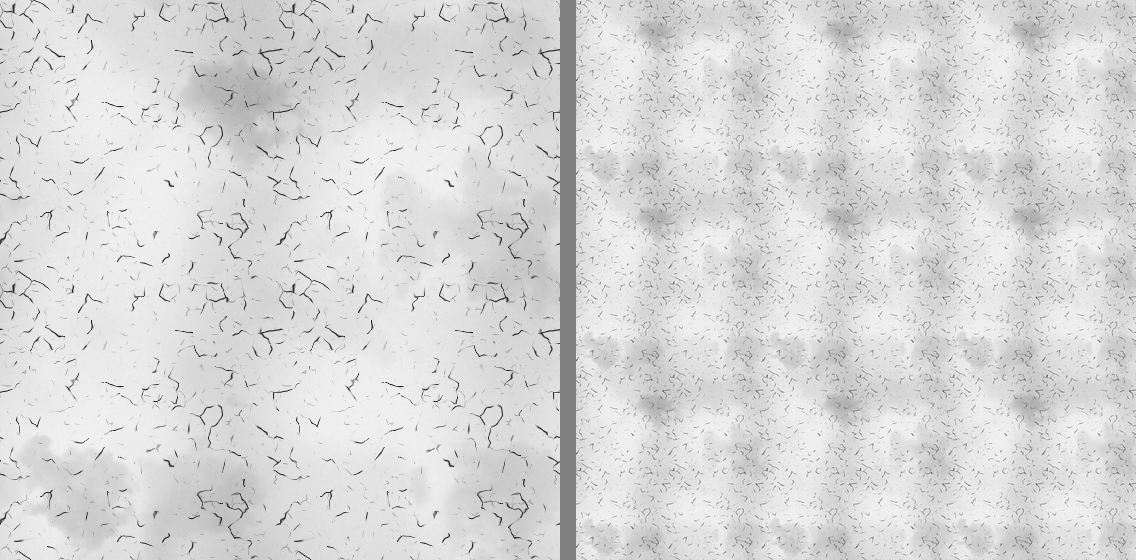
Left: one tile. Right: repeated 3 by 3.
This texture is drawn by a WebGL 2 fragment shader. Its source:

```glsl
#version 300 es
precision highp float;
// Weathered pale plaster: broken hairline cracks over soft bands and ragged grey stains.

uniform vec2 u_resolution;
out vec4 fragColor;

const float TAU = 6.283185;

vec2 hash2(vec2 cell, float seed) {
    vec3 p = fract((cell.xyx + seed * 17.31) * vec3(0.1031, 0.1030, 0.0973));
    p += dot(p, p.yzx + 33.33);
    return fract((p.xx + p.yz) * p.zy);
}

// Two channels of value noise that wrap after a whole number of cells.
vec2 noise2(vec2 p, float period, float seed) {
    vec2 cell = floor(p);
    vec2 f = fract(p);
    f = f * f * (3.0 - 2.0 * f);
    vec2 lo = mod(cell, period);
    vec2 hi = mod(cell + 1.0, period);
    vec2 bottom = mix(hash2(lo, seed), hash2(vec2(hi.x, lo.y), seed), f.x);
    vec2 top = mix(hash2(vec2(lo.x, hi.y), seed), hash2(hi, seed), f.x);
    return mix(bottom, top, f.y);
}

vec2 fbm2(vec2 uv, float period, float seed) {
    vec2 sum = vec2(0.0);
    float weight = 0.53;
    for (int i = 0; i < 4; i++) {
        sum += weight * noise2(uv * period, period, seed + float(i));
        weight *= 0.5;
        period *= 2.0;
    }
    return sum;
}

// Cellular borders: x is the distance to the nearest one, y a random value for it.
vec2 cellBorder(vec2 p, float period, float seed) {
    vec2 home = floor(p);
    vec2 nearest = vec2(0.0);
    vec2 nearestId = vec2(0.0);
    float best = 8.0;
    for (int y = -1; y <= 1; y++)
    for (int x = -1; x <= 1; x++) {
        vec2 cell = home + vec2(x, y);
        vec2 id = mod(cell, period);
        vec2 offset = cell + hash2(id, seed) - p;
        float d = dot(offset, offset);
        if (d < best) { best = d; nearest = offset; nearestId = id; }
    }
    vec2 border = vec2(8.0, 0.0);
    for (int y = -2; y <= 2; y++)
    for (int x = -2; x <= 2; x++) {
        vec2 cell = home + vec2(x, y);
        vec2 id = mod(cell, period);
        vec2 offset = cell + hash2(id, seed) - p;
        vec2 gap = offset - nearest;
        if (dot(gap, gap) < 0.0001) continue;
        float d = dot(0.5 * (offset + nearest), normalize(gap));
        if (d < border.x) border = vec2(d, hash2(id + nearestId, seed + 5.0).x);
    }
    return border;
}

// Coverage of a broken crack network repeated twice across the canvas.
float cracks(vec2 uv, float cells, float density, float halfWidth, float pixel, float seed) {
    vec2 p = uv * 2.0 * cells;
    vec2 bend = noise2(p * 3.0, cells * 3.0, seed + 1.0) - 0.5;
    vec2 border = cellBorder(p + 0.24 * bend, cells, seed);
    float breaks = noise2(p * 2.0, cells * 2.0, seed + 2.0).x - 0.5;
    float strength = smoothstep(0.0, 0.45, density + 0.9 * breaks - border.y);
    float width = halfWidth * (0.45 + 0.55 * strength);
    float edge = clamp((width - border.x / (2.0 * cells)) / pixel + 0.5, 0.0, 1.0);
    return strength * edge * min(1.0, 2.0 * width / pixel);
}

// Scattered stains with feathered, ragged outlines.
float stains(vec2 uv, float cells, float seed) {
    vec2 p = uv * cells + 0.9 * (fbm2(uv, 14.0, seed + 1.0) - 0.5);
    vec2 home = floor(p);
    float amount = 0.0;
    for (int y = -1; y <= 1; y++)
    for (int x = -1; x <= 1; x++) {
        vec2 cell = home + vec2(x, y);
        vec2 id = mod(cell, cells);
        vec2 center = cell + 0.2 + 0.6 * hash2(id, seed);
        vec2 traits = hash2(id, seed + 7.0);
        float radius = mix(0.35, 0.62, traits.x);
        float d = length((p - center) * vec2(0.85, 1.1)) / radius;
        float depth = smoothstep(0.3, 1.0, traits.y);
        amount += depth * (0.5 * smoothstep(1.0, 0.7, d) + 0.5 * smoothstep(0.9, 0.1, d));
    }
    return min(amount, 1.3);
}

void main() {
    vec2 uv = gl_FragCoord.xy / u_resolution;
    float pixel = 1.0 / min(u_resolution.x, u_resolution.y);

    // Broad bands and uneven wash
    float column = 0.5 + 0.5 * cos(TAU * (2.0 * uv.x - 0.88) + 0.4 * sin(TAU * uv.y));
    float row = 0.5 + 0.5 * cos(TAU * (2.0 * uv.y - 0.88));
    float wash = smoothstep(0.4, 0.7, fbm2(uv, 3.0, 3.0).x);
    float tone = 0.938 - 0.075 * column * column - 0.02 * row * row - 0.05 * wash;

    // Stains and fine grain
    float mottling = 0.75 + 0.5 * fbm2(uv, 24.0, 21.0).y;
    tone -= 0.13 * stains(uv, 4.0, 11.0) * mottling;
    tone += 0.014 * (noise2(uv * 256.0, 256.0, 31.0).x - 0.5);

    // Main cracks, then faint short ones
    float density = mix(0.24, 0.5, max(column, 0.7 * row));
    float mainCracks = cracks(uv, 16.0, density, 0.0009, pixel, 41.0);
    float fineCracks = cracks(uv, 29.0, 0.6 * density, 0.0006, pixel, 51.0);
    tone = mix(tone, 0.1, max(mainCracks, 0.6 * fineCracks));

    fragColor = vec4(vec3(tone), 1.0);
}
```
